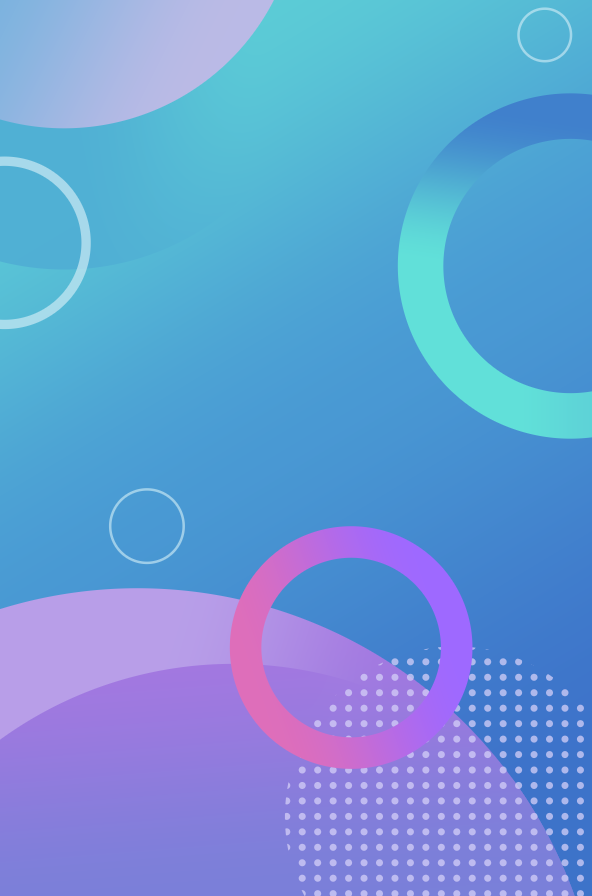
Write a Shadertoy shader that draws this background.

```glsl
// Lengths are in canvas heights; circles are vec3(centre, radius)
const vec3 SKY_TEAL = vec3(0.36, 0.80, 0.84);
const vec3 SKY_MID  = vec3(0.29, 0.61, 0.83);
const vec3 SKY_BLUE = vec3(0.24, 0.45, 0.79);
const vec3 MIST     = vec3(0.47, 0.70, 0.87);
const vec3 LILAC    = vec3(0.73, 0.73, 0.90);
const vec3 SHADE    = vec3(0.31, 0.68, 0.83);
const vec3 MINT     = vec3(0.38, 0.88, 0.85);
const vec3 RING_BLUE = vec3(0.25, 0.50, 0.80);
const vec3 HILL_LIGHT = vec3(0.72, 0.62, 0.91);
const vec3 VIOLET     = vec3(0.64, 0.47, 0.88);
const vec3 PERIWINKLE = vec3(0.48, 0.50, 0.85);
const vec3 PINK   = vec3(0.87, 0.43, 0.73);
const vec3 PURPLE = vec3(0.62, 0.41, 1.00);
const vec3 PALE   = vec3(0.80, 0.92, 0.96);
const vec3 DOT_COLOR = vec3(0.83, 0.81, 0.97);

const vec3 TOP_DISC   = vec3(0.0716, 1.1198, 0.2630);
const vec3 SHADE_DISC = vec3(0.0716, 0.9870, 0.2878);
const vec3 BACK_HILL  = vec3(0.1536, -0.1745, 0.5180);
const vec3 FRONT_HILL = vec3(0.2604, -0.1836, 0.4427);
const vec3 DOT_DISC   = vec3(0.5080, 0.0885, 0.1900);
const vec3 MINT_RING  = vec3(0.6367, 0.7031, 0.1673);
const vec3 PINK_RING  = vec3(0.3919, 0.2773, 0.1178);
const vec3 PALE_RING  = vec3(0.0050, 0.7290, 0.0911);
const vec3 THIN_RING_A = vec3(0.6080, 0.9610, 0.0293);
const vec3 THIN_RING_B = vec3(0.1640, 0.4128, 0.0410);

const float MINT_HALF = 0.0254;
const float PINK_HALF = 0.0176;
const float PALE_HALF = 0.0052;
const float THIN_HALF = 0.0014;
const vec2  DOT_ORIGIN = vec2(0.4753, 0.1406);
const float DOT_STEP   = 0.01725;
const float DOT_RADIUS = 0.0039;

float circleDist(vec2 p, vec3 c) {
    return length(p - c.xy) - c.z;
}

// Antialiased coverage of a signed distance
float cover(float d) {
    return clamp(0.5 - d * iResolution.y, 0.0, 1.0);
}

float disc(vec2 p, vec3 c) {
    return cover(circleDist(p, c));
}

float ring(vec2 p, vec3 c, float halfWidth) {
    return cover(abs(circleDist(p, c)) - halfWidth);
}

vec3 sky(vec2 p) {
    float t = 1.0 - p.y + 0.6 * p.x;
    vec3 upper = mix(SKY_TEAL, SKY_MID, smoothstep(0.15, 0.68, t));
    return mix(upper, SKY_BLUE, smoothstep(0.58, 1.25, t));
}

float dots(vec2 p) {
    vec2 cell = mod(p - DOT_ORIGIN + 0.5 * DOT_STEP, DOT_STEP) - 0.5 * DOT_STEP;
    return cover(length(cell) - DOT_RADIUS) * disc(p, DOT_DISC);
}

void mainImage(out vec4 fragColor, in vec2 fragCoord) {
    vec2 p = fragCoord / iResolution.y;
    vec3 color = sky(p);

    // Upper discs
    float shadeFade = 1.0 - smoothstep(0.08, 0.30, p.x);
    color = mix(color, SHADE, disc(p, SHADE_DISC) * shadeFade * 0.9);
    float mistMix = smoothstep(-0.05, 0.27, p.x + 0.5 * (1.0 - p.y));
    color = mix(color, mix(MIST, LILAC, mistMix), disc(p, TOP_DISC));

    // Hills
    vec3 hillBody = mix(PERIWINKLE, VIOLET, smoothstep(-0.03, 0.27, p.y - 0.08 * p.x));
    float hillMix = smoothstep(0.20, 0.48, p.x + 0.3 * (0.34 - p.y));
    color = mix(color, mix(HILL_LIGHT, hillBody, hillMix), disc(p, BACK_HILL));
    float hillFade = 1.0 - smoothstep(0.34, 0.46, p.x) * smoothstep(0.12, 0.22, p.y);
    color = mix(color, hillBody, disc(p, FRONT_HILL) * disc(p, BACK_HILL) * hillFade);

    // Dot screen
    color = mix(color, DOT_COLOR, 0.75 * dots(p));

    // Gradient rings
    vec2 q = (p - MINT_RING.xy) / MINT_RING.z;
    vec3 mintColor = mix(MINT, RING_BLUE, smoothstep(-0.15, 1.0, q.y + 0.15 * q.x));
    mintColor = mix(mintColor, SKY_TEAL, smoothstep(-0.4, 0.2, q.x) * step(q.y, 0.0) * 0.7);
    color = mix(color, mintColor, ring(p, MINT_RING, MINT_HALF));
    q = (p - PINK_RING.xy) / PINK_RING.z;
    vec3 pinkColor = mix(PINK, PURPLE, smoothstep(-1.1, 1.0, q.x + 0.35 * q.y));
    color = mix(color, pinkColor, ring(p, PINK_RING, PINK_HALF));

    // Pale outlines
    color = mix(color, PALE, 0.70 * ring(p, PALE_RING, PALE_HALF));
    float thin = max(ring(p, THIN_RING_A, THIN_HALF), ring(p, THIN_RING_B, THIN_HALF));
    color = mix(color, PALE, 0.65 * thin);

    fragColor = vec4(color, 1.0);
}
```
